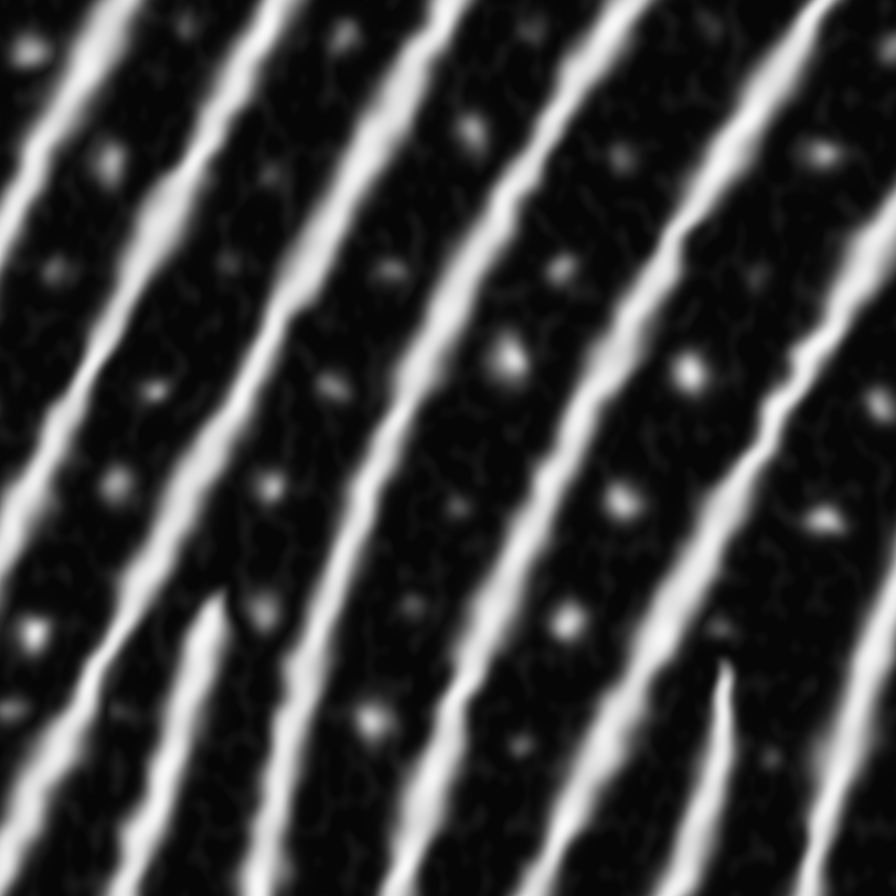
Write a WebGL 1 fragment shader that draws this pattern.

```glsl
precision highp float;
uniform vec2 u_resolution;

#define RIDGES 7
#define DOTS_PER_VALLEY 7
#define RIDGE_HALF_WIDTH 0.0215
#define WIDTH_VARIATION 0.8
#define EDGE_WOBBLE 0.011
#define DOT_RADIUS 0.0175
#define DOT_STEP 0.13
#define RIDGE_TONE 0.9
#define GRAIN_TONE 0.13

float hash(vec2 p) {
  return fract(sin(dot(p, vec2(127.1, 311.7))) * 43758.55);
}

vec2 gradient(vec2 cell) {
  float angle = 6.2832 * hash(cell);
  return vec2(cos(angle), sin(angle));
}

float gradientNoise(vec2 p) {
  vec2 i = floor(p), f = p - i;
  vec2 u = f * f * f * (f * (f * 6.0 - 15.0) + 10.0);
  vec2 e = vec2(1.0, 0.0);
  float low = mix(dot(gradient(i), f), dot(gradient(i + e), f - e), u.x);
  float high = mix(dot(gradient(i + e.yx), f - e.yx),
                   dot(gradient(i + 1.0), f - 1.0), u.x);
  return mix(low, high, u.y);
}

// Position of the k-th ridge foot on the bottom edge, branches included
float footX(float k) {
  return 0.153 * k - 0.018;
}

// Ridge n as a parabola through bottom, middle and top: x and slope at height y
vec2 ridgeCurve(float n, float y) {
  float bottom = footX(n - 2.0 + step(2.5, n) + step(5.5, n));
  float middle = -0.115 + n * (0.165 + 0.0055 * n);
  float top = 0.137 + n * (0.17 + 0.0065 * n);
  float b = 4.0 * middle - 3.0 * bottom - top;
  float c = 2.0 * (bottom + top - 2.0 * middle);
  return vec2(bottom + y * (b + c * y), b + 2.0 * c * y);
}

// Soft band around a curve, with thickness varying along its length
float ridgeBand(vec2 p, vec2 curve, float seed, float scale) {
  float vary = 1.0 + WIDTH_VARIATION * gradientNoise(vec2(seed * 7.31, p.y * 9.0));
  float d = abs(p.x - curve.x) * inversesqrt(1.0 + curve.y * curve.y);
  return exp(-pow(d / (RIDGE_HALF_WIDTH * scale * vary), 2.4));
}

float ridges(vec2 p) {
  float light = 0.0;
  for (int i = 0; i < RIDGES; i++) {
    float n = float(i);
    light = max(light, ridgeBand(p, ridgeCurve(n, p.y), n + 1.4, 1.0));
  }
  // Short ridges that rise from the bottom and taper to a tip
  for (int i = 0; i < 2; i++) {
    float j = float(i);
    float tip = 0.34 - 0.08 * j;
    float b = 0.4 + 0.1 * j, c = 0.25 + 0.75 * j;
    vec2 curve = vec2(footX(1.0 + 4.0 * j) + p.y * (b - c * p.y), b - 2.0 * c * p.y);
    float taper = 1.0 - smoothstep(tip - 0.08 - 0.12 * j, tip, p.y);
    float fade = 1.0 - smoothstep(tip - 0.025, tip + 0.01, p.y);
    light = max(light, fade * ridgeBand(p, curve, j + 11.6, mix(0.4, 1.0, taper)));
  }
  return light;
}

// Dots strung along the valleys, of uneven size and brightness
float valleyDots(vec2 p) {
  float light = 0.0;
  for (int i = 0; i < RIDGES; i++) {
    float n = float(i);
    float forked = step(abs(n - 3.0), 0.1) + step(abs(n - 6.0), 0.1);
    for (int k = 0; k < DOTS_PER_VALLEY; k++) {
      vec2 id = vec2(n, float(k));
      float y = 0.18 + DOT_STEP * id.y + 0.06 * (hash(id + 3.7) - 0.5);
      float side = 0.5;
      if (forked > 0.5 && y < 0.34) side = hash(id + 5.1) < 0.5 ? 0.25 : 0.75;
      float x = mix(ridgeCurve(n - 1.0, y).x, ridgeCurve(n, y).x, side);
      x += 0.024 * (hash(id + 9.2) - 0.5);
      float strength = hash(id + 1.3);
      vec2 d = (p - vec2(x, y)) * vec2(1.0, 0.75 + 0.4 * hash(id + 6.4));
      float radius = DOT_RADIUS * (0.75 + 0.4 * strength);
      light = max(light, (0.15 + 0.75 * strength) * exp(-dot(d, d) / (radius * radius)));
    }
  }
  return light;
}

void main() {
  vec2 p = gl_FragCoord.xy / u_resolution;
  vec2 wobble = vec2(gradientNoise(p * 21.0), gradientNoise(p * 21.0 + 40.0));
  vec2 q = p + EDGE_WOBBLE * wobble;

  // Dark ground with faint upright speckle
  float grain = gradientNoise(p * vec2(42.0, 32.0) + 80.0);
  float ground = 0.025 + GRAIN_TONE * max(grain, 0.0);

  // Ridges and dots, with mottled brightness
  float tone = RIDGE_TONE + 0.14 * gradientNoise(p * 19.0 + 15.0);
  float light = max(ridges(q) * tone, valleyDots(q));
  gl_FragColor = vec4(vec3(mix(ground, 1.0, clamp(light, 0.0, 1.0))), 1.0);
}
```
